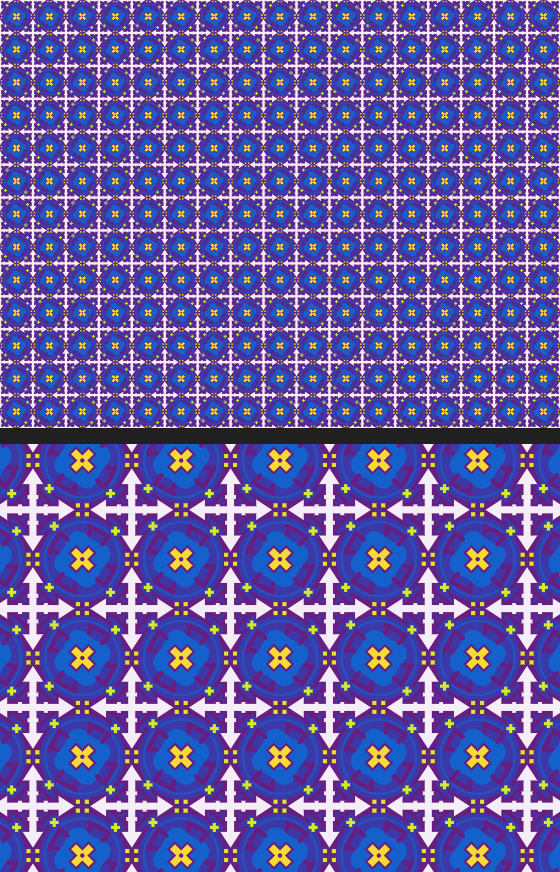
Top: the whole. Bottom: its middle third, enlarged.
Reproduce this pattern procedurally as a WebGL 2 fragment shader.

```glsl
#version 300 es
precision highp float;

uniform vec2 u_resolution;
out vec4 fragColor;

float segment(vec2 p, vec2 a, vec2 b) {
    vec2 ab = b - a;
    return length(p - a - ab * clamp(dot(p - a, ab) / dot(ab, ab), 0.0, 1.0));
}

float box(vec2 p, vec2 halfSize) {
    vec2 d = abs(p) - halfSize;
    return max(d.x, d.y);
}

// Arms with outward arrowheads, measured from a cell corner
float crossShape(vec2 corner) {
    float along = max(corner.x, corner.y);
    float across = min(corner.x, corner.y);
    float stem = max(across - 0.036, along - 0.34);
    float head = max(0.26 - along, (across + (along - 0.42) * 0.65) / 1.2);
    float collar = box(vec2(along - 0.13, across), vec2(0.02, 0.055));
    return min(min(stem, head), collar);
}

void main() {
    vec2 p = fract(gl_FragCoord.xy / u_resolution * vec2(17.0, 13.0)) - 0.5;
    float soft = 17.0 / u_resolution.x * 0.6;
    vec2 d = abs(p);
    vec2 turned = p.x * p.y >= 0.0 ? d : d.yx;
    float radius = length(p);
    float angle = atan(p.y, p.x);

    vec3 indigo = vec3(0.24, 0.22, 0.66);
    vec3 purple = vec3(0.40, 0.12, 0.50);
    vec3 blue = vec3(0.08, 0.38, 0.80);
    vec3 white = vec3(0.96, 0.93, 0.97);
    vec3 yellow = vec3(0.96, 0.86, 0.20);
    vec3 lime = vec3(0.84, 0.92, 0.16);
    vec3 color = indigo;

    // Blue heart of the medallion and its thin inner band
    float heart = radius - 0.255 - 0.035 * cos(4.0 * angle - 1.0);
    float band = abs(radius - 0.375) - 0.012;
    color = mix(color, blue, smoothstep(soft, -soft, heart));
    color = mix(color, blue, 0.6 * smoothstep(soft, -soft, band));

    // Turning hooks
    float hook = segment(turned, vec2(0.07, 0.335), vec2(0.27, 0.23));
    hook = min(hook, segment(turned, vec2(0.27, 0.23), vec2(0.20, 0.15)));
    hook = min(hook, segment(turned, vec2(0.09, 0.33), vec2(0.07, 0.25)));
    color = mix(color, purple, smoothstep(soft, -soft, hook - 0.022));

    // Rings that cross those of the neighbouring cells
    float near = length(vec2(max(d.x, d.y) - 1.0, min(d.x, d.y)));
    float ring = min(abs(radius - 0.45), abs(radius - 0.53));
    ring = min(ring, abs(near - 0.53));
    color = mix(color, purple, smoothstep(soft, -soft, ring - 0.02));

    // Outlined corner cross
    float corner = crossShape(0.5 - d);
    color = mix(color, purple, smoothstep(soft, -soft, corner - 0.025));
    color = mix(color, white, smoothstep(soft, -soft, corner));

    // Small stars beside the cross
    vec2 star = abs(turned - vec2(0.335, 0.285));
    float starShape = min(box(star, vec2(0.045, 0.016)), box(star, vec2(0.016, 0.045)));
    color = mix(color, indigo, smoothstep(soft, -soft, starShape - 0.022));
    color = mix(color, lime, smoothstep(soft, -soft, starShape));

    // Four dots at the middle of each side
    vec2 side = vec2(0.5 - max(d.x, d.y), min(d.x, d.y));
    float dots = box(side - vec2(0.045, 0.045), vec2(0.021));
    color = mix(color, lime, smoothstep(soft, -soft, dots));

    // Diagonal flower in the centre
    vec2 diagonal = vec2(d.x + d.y, abs(d.x - d.y)) * 0.7071;
    float flower = max(diagonal.x - 0.125, diagonal.y - 0.036);
    color = mix(color, purple, smoothstep(soft, -soft, flower - 0.022));
    color = mix(color, yellow, smoothstep(soft, -soft, flower));
    color = mix(color, purple, smoothstep(soft, -soft, radius - 0.022));

    fragColor = vec4(color, 1.0);
}
```
